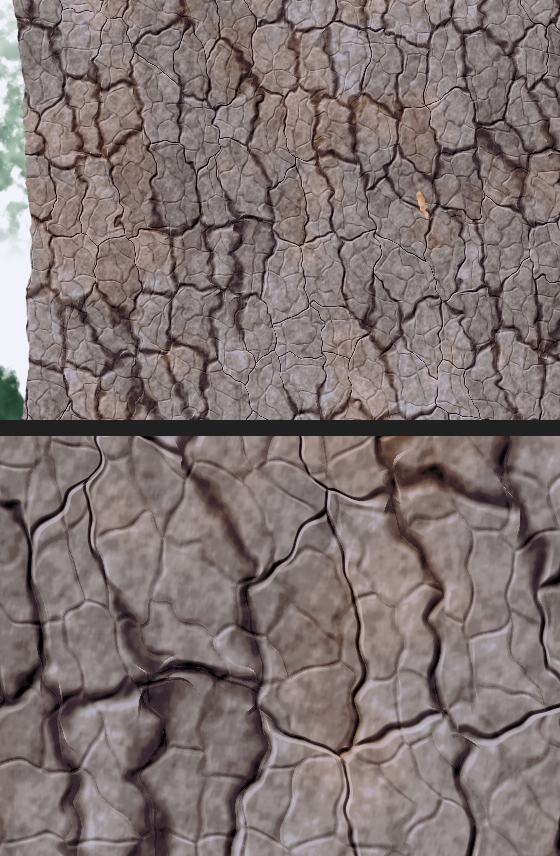
Top: the whole. Bottom: its middle third, enlarged.
Write a WebGL 1 fragment shader that draws this texture.

```glsl
precision highp float;
// Rough, cracked tree bark in sunlight, with a strip of bright background at the left.
uniform vec2 u_resolution;

float hash(vec2 p) {
  return fract(sin(dot(p, vec2(127.1, 311.7))) * 43758.5453);
}

float noise(vec2 p) {
  vec2 i = floor(p), f = fract(p);
  f = f * f * (3.0 - 2.0 * f);
  return mix(mix(hash(i), hash(i + vec2(1.0, 0.0)), f.x),
             mix(hash(i + vec2(0.0, 1.0)), hash(i + vec2(1.0, 1.0)), f.x), f.y);
}

float fbm(vec2 p) {
  float sum = 0.0, amp = 0.533;
  for (int i = 0; i < 4; i++) {
    sum += amp * noise(p);
    p = mat2(1.6, 1.2, -1.2, 1.6) * p + 17.3;
    amp *= 0.5;
  }
  return sum;
}

// Cell pattern: x is the gap to the next plate, y a random value per plate.
vec2 plates(vec2 p) {
  vec2 cell = floor(p), nearSite = vec2(0.0), nextSite = vec2(0.0);
  float near = 9.0, next = 9.0, id = 0.0;
  for (int j = -1; j <= 1; j++) {
    for (int i = -1; i <= 1; i++) {
      vec2 c = cell + vec2(float(i), float(j));
      vec2 site = c + 0.1 + 0.8 * vec2(hash(c), hash(c + 41.7)) - p;
      float d = length(site);
      if (d < near) {
        next = near;
        nextSite = nearSite;
        near = d;
        nearSite = site;
        id = hash(c + 9.2);
      } else if (d < next) {
        next = d;
        nextSite = site;
      }
    }
  }
  // Level cracks are kept thinner than upright ones.
  vec2 across = normalize(nextSite - nearSite + 1e-4);
  return vec2((next - near) / mix(0.5, 1.0, abs(across.x)), id);
}

// Height of the bark: big plates, small scales and a crumbly grain.
float barkHeight(vec2 p) {
  vec2 bend = vec2(fbm(p * 9.0), fbm(p * 9.0 + 31.0)) - 0.5;
  vec2 ragged = vec2(noise(p * 48.0), noise(p * 48.0 + 13.0)) - 0.5;
  vec2 q = p + 0.07 * bend + 0.014 * ragged;
  q.x += 0.12 * q.y;
  vec2 big = plates(q * vec2(11.5, 6.5));
  vec2 small = plates(q * vec2(25.0, 17.0) + 7.0);
  float crackWidth = mix(0.04, 0.3, smoothstep(0.25, 0.8, noise(p * vec2(13.0, 8.0) + 5.0)));
  float grain = fbm(p * vec2(62.0, 50.0));
  return 0.53 * smoothstep(0.0, crackWidth, big.x) + 0.16 * big.y
       + 0.15 * smoothstep(0.0, 0.22, small.x) + 0.12 * small.y
       + 0.38 * (grain - 0.5);
}

vec3 barkColor(float tone) {
  vec3 c = vec3(0.22, 0.16, 0.19) * smoothstep(-0.1, 0.17, tone);
  c = mix(c, vec3(0.38, 0.32, 0.31), smoothstep(0.16, 0.34, tone));
  c = mix(c, vec3(0.49, 0.45, 0.45), smoothstep(0.33, 0.46, tone));
  c = mix(c, vec3(0.60, 0.56, 0.56), smoothstep(0.45, 0.58, tone));
  c = mix(c, vec3(0.70, 0.67, 0.72), smoothstep(0.57, 0.70, tone));
  return mix(c, vec3(0.92, 0.92, 0.93), smoothstep(0.73, 1.0, tone));
}

// White haze with mottled foliage above and green leaves at the foot.
vec3 background(vec2 p) {
  float mottle = fbm(p * 32.0 + 3.0);
  float canopy = smoothstep(0.36, 0.55, p.y) * (1.0 - 0.6 * smoothstep(0.7, 1.0, p.y));
  vec3 foliage = mix(vec3(0.45, 0.56, 0.50), vec3(0.70, 0.78, 0.72), noise(p * 60.0));
  vec3 c = mix(vec3(0.95, 0.95, 0.98), foliage, canopy * smoothstep(0.42, 0.62, mottle));
  float leaves = 1.0 - smoothstep(0.09, 0.13, p.y + 0.12 * (mottle - 0.5) + p.x);
  return mix(c, mix(vec3(0.10, 0.20, 0.16), vec3(0.32, 0.50, 0.38), mottle), leaves);
}

void main() {
  vec2 p = gl_FragCoord.xy / u_resolution.y;

  // Light falls from the upper left.
  float height = barkHeight(p);
  float relief = height - barkHeight(p + 0.003 * vec2(-0.55, 0.83));
  float tone = 0.07 + 0.58 * height + 0.9 * clamp(relief, -0.22, 0.22);
  tone += 0.14 * (fbm(p * 3.5 + 2.0) - 0.5) + 0.12 * (noise(p * 170.0) - 0.5);
  tone -= 0.05 * smoothstep(1.1, 1.33, p.x);
  vec3 color = barkColor(tone);

  // Rusty patches, strongest in the hollows.
  float rust = smoothstep(0.48, 0.72, fbm(p * 7.0 + 50.0)) * (1.0 - 0.6 * smoothstep(0.4, 0.8, height));
  color *= mix(vec3(1.0), vec3(1.12, 0.98, 0.86), rust);

  // One dry leaf scrap caught on the bark.
  vec2 scrap = p - vec2(1.005, 0.512);
  scrap = vec2(scrap.x + 0.3 * scrap.y, scrap.y) / vec2(0.010, 0.032);
  float scrapMask = 1.0 - smoothstep(0.75, 1.0, length(scrap) + 0.7 * (noise(p * 110.0) - 0.5));
  color = mix(color, vec3(0.80, 0.62, 0.52) * (0.8 + 0.35 * noise(p * 150.0)), scrapMask);

  // Bulging, ragged left side of the trunk.
  float side = 0.07 - 0.09 * (p.y - 0.38) * (p.y - 0.38) + 0.025 * (fbm(p.yy * 14.0) - 0.5);
  color = mix(background(p), color, smoothstep(-0.002, 0.002, p.x - side));
  gl_FragColor = vec4(color, 1.0);
}
```
